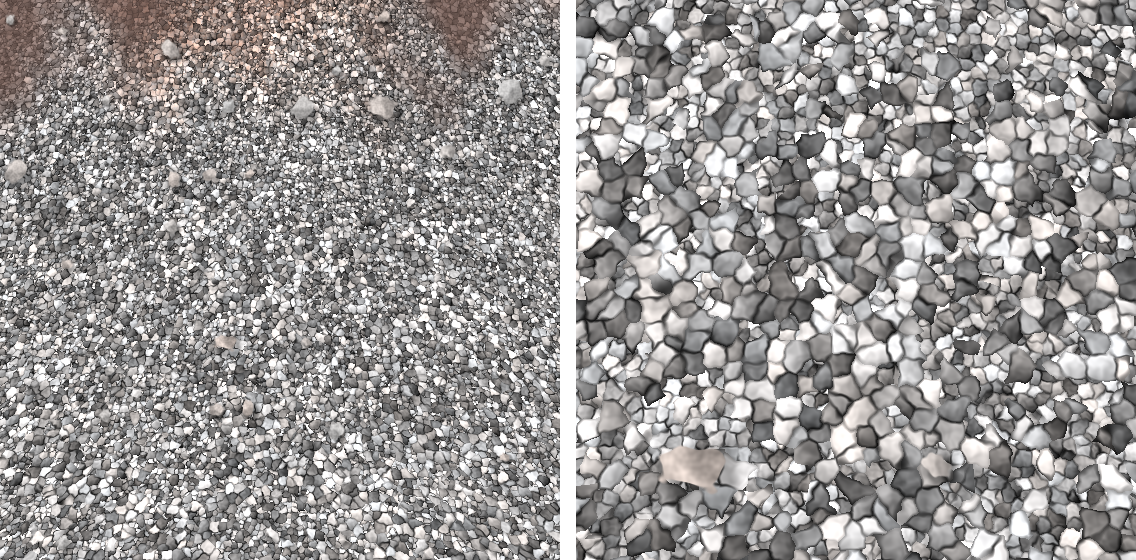
Left, the full canvas; right, a detail of the centre.
This texture is drawn by a WebGL 1 fragment shader. Its source:

```glsl
precision highp float;
// Crushed grey gravel on a slope, coarse at the bottom and finer towards the top.
// Two warped, weighted cell layers make the grains, a sparse grid adds larger stones,
// and gradient noise spreads brown soil and rusty tints along the upper edge.
uniform vec2 u_resolution;

#define GRAINS_BOTTOM 57.0
#define GRAINS_TOP 108.0
#define FINE_RATIO 1.6
#define FINE_SHARE 0.46
#define GAP_WIDTH 0.15
#define GAP_DARKNESS 0.74
#define TONE_DARK 0.38
#define TONE_LIGHT 1.05
#define STONE_GRID 14.0
#define STONE_CHANCE 0.16
#define SOIL_COLOR vec3(0.44, 0.345, 0.315)
#define RUST_TINT vec3(1.10, 0.95, 0.87)

vec2 hash2(vec2 p) {
  vec3 q = fract(p.xyx * vec3(0.1031, 0.1030, 0.0973));
  q += dot(q, q.yzx + 33.33);
  return fract((q.xx + q.yz) * q.zy);
}

float cornerSlope(vec2 cell, vec2 corner, vec2 f) {
  float angle = 6.2832 * hash2(cell + corner).x;
  return dot(vec2(cos(angle), sin(angle)), f - corner);
}

// Gradient noise, roughly -0.7 to 0.7.
float noise(vec2 p) {
  vec2 i = floor(p), f = fract(p);
  vec2 w = f * f * f * (f * (f * 6.0 - 15.0) + 10.0);
  float low = mix(cornerSlope(i, vec2(0.0), f), cornerSlope(i, vec2(1.0, 0.0), f), w.x);
  float high = mix(cornerSlope(i, vec2(0.0, 1.0), f), cornerSlope(i, vec2(1.0), f), w.x);
  return mix(low, high, w.y);
}

float fbm(vec2 p) {
  return noise(p) + 0.5 * noise(p * 2.03 + 17.0) + 0.25 * noise(p * 4.1 + 43.0);
}

// Angular grains: rgb is the shaded colour, a is a random seed of the grain.
vec4 grains(vec2 p, float pixel) {
  p += 0.2 * vec2(noise(p * 1.9), noise(p * 1.9 + 61.0));
  vec2 base = floor(p), offset = vec2(0.0), id = vec2(0.0);
  float nearest = 9.0, second = 9.0;
  for (int y = -1; y <= 1; y++) {
    for (int x = -1; x <= 1; x++) {
      vec2 cell = base + vec2(float(x), float(y));
      vec2 r = p - cell - 0.04 - 0.92 * hash2(cell);
      vec2 box = abs(r);
      float size = 0.28 * hash2(cell + 71.0).x;
      float d = mix(length(r), 1.1 * max(box.x, box.y), 0.45) - size;
      if (d < nearest) {
        second = nearest;
        nearest = d;
        offset = r;
        id = cell;
      } else {
        second = min(second, d);
      }
    }
  }
  vec2 seed = hash2(id + 131.0), look = hash2(id + 257.0);
  float angle = 6.2832 * look.x;
  float facet = dot(offset, vec2(cos(angle), sin(angle)) + vec2(-0.4, 0.5));
  float tone = mix(TONE_DARK, TONE_LIGHT, seed.x) + 0.2 * facet;
  tone += 0.14 * noise(p * 2.7);
  // Gaps are deep in some places and filled with dust in others.
  float solid = smoothstep(0.0, max(GAP_WIDTH, pixel), 0.5 * (second - nearest));
  float depth = GAP_DARKNESS * clamp(0.66 + 1.1 * noise(p * 0.9 + 23.0), 0.1, 1.1);
  tone *= 1.0 - depth * (1.0 - solid);
  vec3 tint = mix(vec3(0.99, 1.0, 1.015), vec3(1.035, 1.0, 0.98), look.y);
  return vec4(tone * tint, seed.y);
}

// Scattered larger stones with a soft shadow at their lower right.
vec3 addStones(vec3 color, vec2 uv, float pixel) {
  vec2 p = uv * STONE_GRID, base = floor(p);
  float blur = 1.5 * pixel * STONE_GRID;
  for (int y = -1; y <= 1; y++) {
    for (int x = -1; x <= 1; x++) {
      vec2 cell = base + vec2(float(x), float(y));
      vec2 pick = hash2(cell + 11.0), shape = hash2(cell + 37.0);
      vec2 q = p - cell - 0.2 - 0.6 * hash2(cell + 59.0);
      float radius = mix(0.13, 0.38, pick.y * pick.y);
      float exists = step(pick.x, STONE_CHANCE);
      float turn = 3.1416 * shape.x, c = cos(turn), s = sin(turn);
      vec2 r = vec2(c * q.x + s * q.y, c * q.y - s * q.x) / radius;
      r.y *= mix(1.0, 1.5, shape.y);
      float rough = 0.38 * noise(r * 1.5 + cell * 7.3);
      float d = (mix(length(r), max(abs(r.x), abs(r.y)), 0.4) + rough - 0.85) * radius;
      float shadow = length(q - radius * vec2(0.3, -0.35)) / radius;
      color *= 1.0 - exists * 0.35 * (1.0 - smoothstep(0.7, 1.2, shadow));
      float facet = smoothstep(-0.3, 0.3, r.x + 0.5 * r.y + rough);
      float tone = mix(0.62, 0.82, facet) + 0.14 * noise(p * 8.0) + 0.1 * noise(p * 19.0);
      vec3 stone = tone * mix(vec3(1.0), vec3(1.06, 0.99, 0.95), shape.y);
      color = mix(color, stone, exists * (1.0 - smoothstep(-blur, blur, d)));
    }
  }
  return color;
}

void main() {
  vec2 uv = gl_FragCoord.xy / u_resolution;
  float pixel = 1.0 / min(u_resolution.x, u_resolution.y);

  // Slope mapping: grain density grows with height.
  float growth = GRAINS_TOP - GRAINS_BOTTOM;
  float density = GRAINS_BOTTOM + growth * uv.y;
  vec2 slope = vec2((uv.x - 0.5) * density, uv.y * (GRAINS_BOTTOM + 0.5 * growth * uv.y)) + 200.0;

  // Coarse grains lie over patches of finer grit.
  vec4 coarse = grains(slope, pixel * density);
  vec4 fine = grains(slope * FINE_RATIO + 90.0, pixel * density * FINE_RATIO);
  float patches = fbm(uv * 5.0 + 3.0);
  float gritty = step(coarse.a, FINE_SHARE + 0.5 * patches);
  vec3 color = mix(coarse.rgb, fine.rgb, gritty);
  color *= 1.0 + 0.12 * fbm(uv * vec2(5.0, 3.0) + 31.0);

  // Rust on the upper middle, then soil in the upper corners and streaks.
  float drift = fbm(vec2(uv.x * 7.0 + uv.y * 3.0, uv.y * 3.5) + 12.0);
  float rust = smoothstep(0.72, 1.0, uv.y + 0.15 * drift) * (1.0 - smoothstep(0.1, 0.38, abs(uv.x - 0.45)));
  color *= mix(vec3(1.0), RUST_TINT, rust * (0.3 + 0.8 * fine.a));
  float corners = smoothstep(0.12, 0.42, abs(uv.x - 0.47)) * (1.0 - smoothstep(0.82, 0.92, uv.x));
  float soil = smoothstep(0.86, 1.18, uv.y + 0.17 * corners + 0.22 * drift);
  color = mix(color, SOIL_COLOR * (0.75 + 0.4 * color), 0.85 * soil);

  color = addStones(color, uv, pixel);
  gl_FragColor = vec4(clamp(color, 0.0, 1.0), 1.0);
}
```
